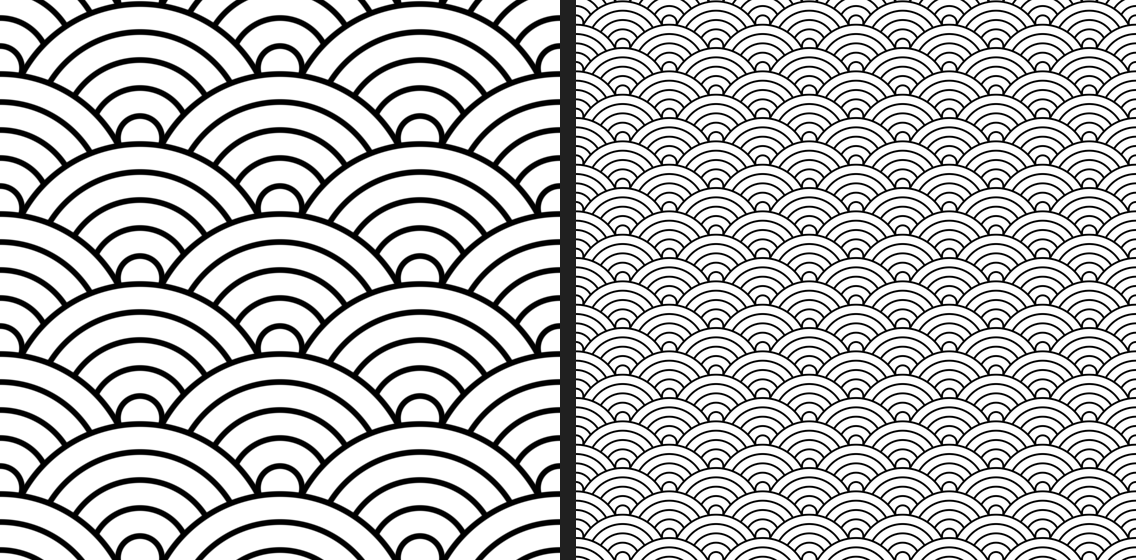
Left: one tile. Right: repeated 3 by 3.
A three.js fragment shader for this pattern:

```glsl
// Overlapping wave scales: black concentric rings on white, in staggered rows.
// Each row is a set of repeated discs; rows are layered from the highest (back)
// to the lowest (front), so every disc hides the lower part of those behind it.

varying vec2 vUv;

const float COLUMNS = 2.0;         // scales across the canvas
const float ROWS = 8.0;            // staggered rows up the canvas, even to tile
const float ROW_SHIFT = 0.0035;    // height of the first row of centres
const float OUTER_RADIUS = 0.2393;
const float RING_GAP = 0.05;       // distance between neighbouring rings
const float LAST_RING = 4.0;       // index of the innermost ring
const float HALF_LINE = 0.0051;
const float SOFTNESS = 0.0016;     // half width of the smoothed edge
const vec3 PAPER = vec3(1.0);
const vec3 INK = vec3(0.0);

// 1 inside a shape, 0 outside, from its signed distance
float coverage(float dist) {
  return 1.0 - smoothstep(-SOFTNESS, SOFTNESS, dist);
}

// Distance to the nearest scale centre of a row
float centreDistance(vec2 p, float row) {
  float stagger = 0.5 * mod(row, 2.0);
  float x = (fract(p.x * COLUMNS + stagger) - 0.5) / COLUMNS;
  float y = p.y - ROW_SHIFT - row / ROWS;
  return length(vec2(x, y));
}

// Ink of the concentric rings at radius r
float ringInk(float r) {
  float inner = min(r, OUTER_RADIUS);
  float ring = clamp(floor((OUTER_RADIUS - inner) / RING_GAP + 0.5), 0.0, LAST_RING);
  float ringRadius = OUTER_RADIUS - ring * RING_GAP;
  return coverage(abs(inner - ringRadius) - HALF_LINE);
}

void main() {
  float baseRow = floor((vUv.y - ROW_SHIFT) * ROWS);
  float ink = 0.0;

  // Layer every row that can reach this point, back to front
  for (int i = 0; i < 6; i++) {
    float r = centreDistance(vUv, baseRow + 3.0 - float(i));
    float disc = coverage(r - OUTER_RADIUS - HALF_LINE);
    ink = mix(ink, ringInk(r), disc);
  }

  gl_FragColor = vec4(mix(PAPER, INK, ink), 1.0);
}
```
